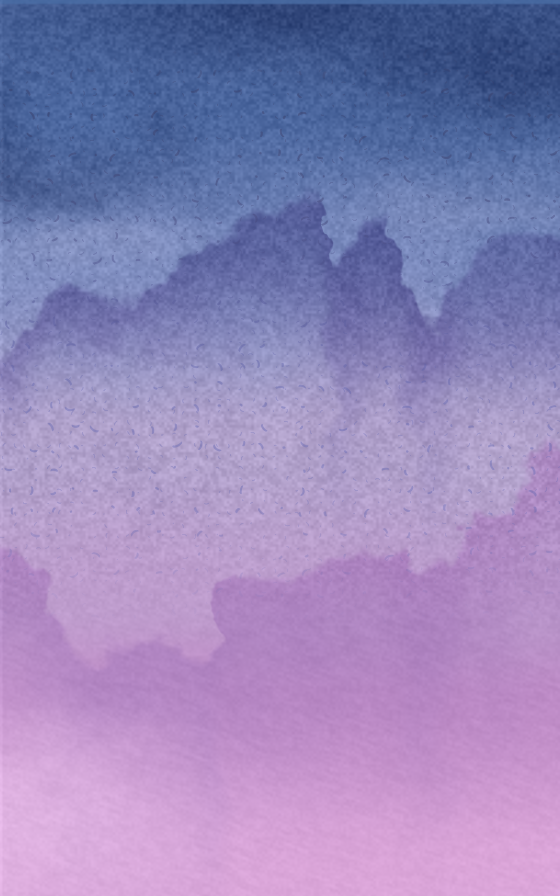
This texture is drawn by a WebGL 1 fragment shader. Its source:

```glsl
precision highp float;
// Dusk sky in watercolour: two ragged cloud banks, blue to pink, on fibrous paper.
uniform vec2 u_resolution;

const vec3 NAVY = vec3(0.17, 0.25, 0.45);
const vec3 BLUE = vec3(0.30, 0.41, 0.63);
const vec3 PERIWINKLE = vec3(0.49, 0.55, 0.75);
const vec3 LAVENDER = vec3(0.70, 0.64, 0.80);
const vec3 LILAC = vec3(0.74, 0.61, 0.80);
const vec3 ORCHID = vec3(0.75, 0.55, 0.78);
const vec3 PINK = vec3(0.86, 0.65, 0.85);
const vec3 PALE_PINK = vec3(0.88, 0.71, 0.89);
const vec3 INDIGO_CLOUD = vec3(0.33, 0.36, 0.60);
const vec3 VIOLET_CLOUD = vec3(0.66, 0.49, 0.74);
const vec3 FLECK_INK = vec3(0.29, 0.30, 0.52);
const float EDGE_WARP = 0.075;
const float GRAIN = 0.13;
const float FLECK_OPACITY = 0.42;

float hash(vec2 p) {
  vec3 q = fract(vec3(p.xyx) * 0.1031);
  q += dot(q, q.yzx + 33.33);
  return fract((q.x + q.y) * q.z);
}

float noise(vec2 p) {
  vec2 i = floor(p), f = fract(p);
  f = f * f * (3.0 - 2.0 * f);
  return mix(mix(hash(i), hash(i + vec2(1, 0)), f.x),
             mix(hash(i + vec2(0, 1)), hash(i + vec2(1, 1)), f.x), f.y);
}

float fbm(vec2 p) {
  float sum = 0.0, amp = 0.5;
  for (int i = 0; i < 5; i++) {
    sum += amp * noise(p);
    p = mat2(1.6, 1.2, -1.2, 1.6) * p + 7.3;
    amp *= 0.5;
  }
  return sum;
}

float rise(float a, float b, float x) { return smoothstep(a, b, x); }

float blob(vec2 p, vec2 centre, vec2 radius) {
  vec2 d = (p - centre) / radius;
  return exp(-dot(d, d));
}

// Depth below the top at which each bank starts, going left to right
float upperEdge(float x) {
  return 0.388 - 0.052 * rise(0.0, 0.12, x) + 0.008 * rise(0.2, 0.26, x)
    - 0.082 * rise(0.26, 0.36, x) - 0.058 * rise(0.37, 0.54, x)
    + 0.086 * rise(0.565, 0.59, x) - 0.048 * rise(0.595, 0.66, x)
    + 0.105 * rise(0.70, 0.76, x) - 0.072 * rise(0.76, 0.88, x);
}

float lowerEdge(float x) {
  return 0.592 + 0.135 * rise(0.02, 0.14, x) - 0.028 * rise(0.15, 0.24, x)
    + 0.025 * rise(0.31, 0.365, x) - 0.090 * rise(0.365, 0.42, x)
    - 0.034 * rise(0.46, 0.70, x) + 0.040 * rise(0.70, 0.74, x)
    - 0.075 * rise(0.78, 0.85, x) - 0.068 * rise(0.88, 0.99, x);
}

vec3 skyGradient(float t) {
  vec3 c = mix(mix(NAVY, BLUE, 0.65), BLUE, rise(0.0, 0.13, t));
  c = mix(c, PERIWINKLE, rise(0.12, 0.33, t));
  c = mix(c, LAVENDER, rise(0.29, 0.49, t));
  c = mix(c, LILAC, rise(0.50, 0.68, t));
  c = mix(c, ORCHID, rise(0.67, 0.78, t));
  return mix(c, PINK, rise(0.77, 0.97, t));
}

// One short, randomly turned fibre inside each cell
float flecks(vec2 p, float cells) {
  vec2 g = p * cells, id = floor(g);
  float angle = 6.2832 * hash(id + 3.1);
  vec2 centre = 0.35 + 0.3 * vec2(hash(id + 11.7), hash(id + 23.9));
  vec2 d = fract(g) - centre, dir = vec2(cos(angle), sin(angle));
  float along = dot(d, dir), across = dot(d, vec2(-dir.y, dir.x));
  across += 1.5 * along * along - 0.03;
  float dist = length(vec2(max(abs(along) - 0.18 * hash(id + 5.0), 0.0), across));
  return (1.0 - smoothstep(0.02, 0.085, dist)) * step(0.4, hash(id + 41.0));
}

void main() {
  vec2 uv = gl_FragCoord.xy / u_resolution;
  float t = 1.0 - uv.y;
  vec2 s = vec2(uv.x, t);
  vec2 p = vec2(gl_FragCoord.x / u_resolution.y, t);
  float soft = fbm(p * 7.0 + 2.0) - 0.5;
  vec2 warp = vec2(fbm(p * 18.0), fbm(p * 18.0 + 31.0)) - 0.5;
  vec2 w = s + warp * vec2(1.3, 1.0) * EDGE_WARP;
  vec3 col = skyGradient(t + 0.05 * soft);

  // Dark washes and pale breaks near the top
  float dark = 0.75 * blob(w, vec2(0.50, 0.01), vec2(0.24, 0.055))
    + 0.80 * blob(w, vec2(0.96, 0.065), vec2(0.27, 0.075))
    + 0.62 * blob(w, vec2(0.03, 0.205), vec2(0.23, 0.035))
    + 0.45 * blob(w, vec2(0.0, 0.14), vec2(0.06, 0.05))
    + 0.35 * blob(w, vec2(0.30, 0.145), vec2(0.055, 0.04));
  col = mix(col, NAVY + vec3(0.25) * rise(0.06, 0.5, t), clamp(dark * (1.0 + soft), 0.0, 0.85));
  float pale = blob(w, vec2(0.12, 0.275), vec2(0.23, 0.035))
    + 0.7 * blob(w, vec2(0.83, 0.225), vec2(0.25, 0.04));
  col = mix(col, vec3(0.58, 0.62, 0.79), 0.48 * pale);

  // Cloud banks: crisp upper rim, long fade beneath
  float depth = w.y - upperEdge(w.x);
  float reach = mix(0.085, 0.15, rise(0.22, 0.42, s.x)) * (1.0 + 1.2 * soft);
  float bank = smoothstep(-0.004, 0.014, depth) * exp(-pow(max(depth, 0.0) / reach, 2.0));
  vec3 indigo = mix(INDIGO_CLOUD, vec3(0.49, 0.44, 0.68), rise(0.25, 0.46, t));
  col = mix(col, indigo, bank * (0.86 + 0.7 * soft));
  depth = w.y - lowerEdge(w.x);
  bank = smoothstep(-0.004, 0.014, depth) * exp(-pow(max(depth, 0.0) / 0.20, 2.0));
  col = mix(col, VIOLET_CLOUD, bank * (0.78 + 0.6 * soft));
  col = mix(col, PALE_PINK, 0.85 * blob(w, vec2(0.06, 0.91), vec2(0.30, 0.12)));

  // Paper grain, fibres and faint brush streaks
  float paper = 1.0 - rise(0.53, 0.73, t);
  float grain = 0.6 * noise(p * 330.0) + 0.4 * noise(p * 170.0 + 9.0) - 0.5;
  float streak = noise(mat2(0.94, -0.34, 0.34, 0.94) * p * vec2(70.0, 260.0)) - 0.5;
  col += GRAIN * grain * mix(0.3, 1.0, paper) + 0.025 * streak;
  float fibre = max(flecks(p + 0.01 * warp, 43.0), 0.65 * flecks(p + 0.37, 79.0));
  col = mix(col, FLECK_INK * mix(0.75, 1.35, rise(0.1, 0.5, t)),
            FLECK_OPACITY * fibre * paper * rise(0.02, 0.12, t));

  // Thin worn margins
  col = mix(col, vec3(0.29, 0.43, 0.65), 0.8 * (1.0 - smoothstep(0.003, 0.006, t)));
  col += 0.035 * (1.0 - smoothstep(0.002, 0.007, uv.x));
  gl_FragColor = vec4(clamp(col, 0.0, 1.0), 1.0);
}
```
